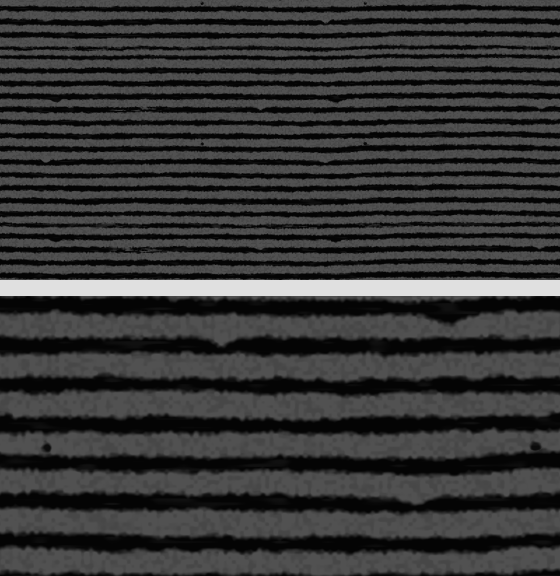
Top, the full canvas; bottom, a detail of the centre.
A Shadertoy shader for this texture:

```glsl
// Rough black ink stripes on grainy grey: 22 horizontal lines per tile.
// Each line is a band with noisy edges; wear, bulges, nicks and specks
// are layered on top. All noise wraps, so the tile has no seams.

const float ROWS = 22.0;
const float HALF_ROWS = 11.0;         // blemishes recur after this many rows
const float ROW_OFFSET = 0.19;        // first line's shift, in rows
const float HALF_WIDTH = 0.205;       // half thickness of a line, in rows
const float EDGE_SOFTNESS = 0.085;
const float EDGE_ROUGHNESS = 0.13;
const float WOBBLE = 0.16;
const vec2 GRAIN_CELLS = vec2(400.0, 200.0);
const vec2 STREAK_CELLS = vec2(70.0, 198.0);
const vec3 INK = vec3(0.016);
const vec3 FADED_INK = vec3(0.085);
const vec3 GREY_DARK = vec3(0.28);
const vec3 GREY_LIGHT = vec3(0.317);

float hash(vec2 p) {
    vec3 q = fract(p.xyx * 0.1031);
    q += dot(q, q.yzx + 33.33);
    return fract((q.x + q.y) * q.z);
}

// Value noise that repeats after "period" cells
float noise(vec2 p, vec2 period) {
    vec2 cell = floor(p);
    vec2 f = p - cell;
    f = f * f * (3.0 - 2.0 * f);
    vec2 a = mod(cell, period);
    vec2 b = mod(cell + 1.0, period);
    return mix(mix(hash(a), hash(vec2(b.x, a.y)), f.x),
               mix(hash(vec2(a.x, b.y)), hash(b), f.x), f.y);
}

// Signed noise along x, different for every whole-number seed
float lineNoise(float x, float cells, float seed) {
    return noise(vec2(x * cells, seed), vec2(cells, 1000.0)) - 0.5;
}

float edgeNoise(float x, float seed) {
    return 0.45 * lineNoise(x, 28.0, seed)
         + 0.55 * lineNoise(x, 96.0, seed + 200.0)
         + 0.40 * lineNoise(x, 260.0, seed + 400.0);
}

float bump(float x, float center, float width) {
    float d = (x - center) / width;
    return exp(-d * d);
}

float isRow(float row, float target) {
    return 1.0 - step(0.5, abs(row - target));
}

// Uneven spacing: lines drift apart slowly, then close up again
float rowShift(float id) {
    float j = mod(id - 4.0, ROWS);
    return -0.21 + 0.028 * j - 0.3 * smoothstep(11.5, 14.5, j);
}

// Signed distance to the line of row k, in rows; s runs downward
float lineDistance(float x, float s, float k) {
    float id = mod(k, ROWS);
    float recurring = mod(id, HALF_ROWS);
    float halfX = fract(2.0 * x);
    float thin = isRow(id, 3.0) + isRow(id, 4.0) + isRow(id, 17.0);
    float halfWidth = HALF_WIDTH - 0.05 * thin + 0.03 * (hash(vec2(id, 71.0)) - 0.5);
    float wander = WOBBLE * (lineNoise(x, 7.0, 900.0) + 0.5 * lineNoise(x, 12.0, id + 800.0));
    float d = s - (k + 0.5 + rowShift(id) + wander);

    float upper = halfWidth + EDGE_ROUGHNESS * edgeNoise(x, id);
    float lower = halfWidth + EDGE_ROUGHNESS * edgeNoise(x, id + 50.0);
    lower += 0.2 * isRow(recurring, 7.0) * bump(halfX, 0.2, 0.016);
    upper -= 0.2 * isRow(recurring, 1.0) * bump(halfX, 0.163, 0.014);
    upper -= 0.22 * isRow(recurring, 8.0) * bump(halfX, 0.93, 0.014);
    return max(-d - upper, d - lower);
}

// How far the ink of a row is scraped away at x
float rowWear(float x, float id) {
    float patchWear = smoothstep(0.19, 0.215, x) * (1.0 - smoothstep(0.26, 0.32, x));
    float faint = isRow(id, 3.0) + isRow(id, 17.0);
    return 0.8 * patchWear * isRow(mod(id, HALF_ROWS), 8.0)
         + 0.5 * faint * (0.6 + lineNoise(x, 9.0, id + 600.0));
}

void mainImage(out vec4 fragColor, in vec2 fragCoord) {
    vec2 uv = fragCoord / iResolution.xy;
    uv.y = 1.0 - uv.y;
    float s = uv.y * ROWS - ROW_OFFSET;
    float soft = max(EDGE_SOFTNESS, 0.7 * ROWS / iResolution.y);

    // Grainy ground and long horizontal streaks
    float grain = noise(uv * GRAIN_CELLS, GRAIN_CELLS);
    float streak = noise(uv * STREAK_CELLS, STREAK_CELLS);
    vec3 ground = mix(GREY_DARK, GREY_LIGHT, smoothstep(0.15, 0.65, grain));

    // Ink lines, including neighbours that stray into this row
    float ink = 0.0;
    for (float n = -1.0; n <= 1.0; n++) {
        float k = floor(s) + n;
        float d = lineDistance(uv.x, s, k) + 0.07 * (grain - 0.5);
        float cover = 1.0 - smoothstep(-soft, soft, d);
        float scraped = rowWear(uv.x, mod(k, ROWS)) * smoothstep(0.4, 0.8, 0.75 * streak + 0.25 * grain);
        ink = max(ink, cover * (1.0 - scraped));
    }

    // Small ink specks on the ground
    for (float i = 0.0; i < 2.0; i++) {
        vec2 speck = vec2(0.361 + 0.291 * i, 0.026);
        vec2 d = (vec2(uv.x, fract(2.0 * uv.y)) - speck) * vec2(2.0, 0.5) * ROWS;
        ink = max(ink, 0.9 * (1.0 - smoothstep(0.06, 0.17, length(d) + 0.08 * (grain - 0.5))));
    }

    vec3 inkColor = mix(INK, FADED_INK, 0.7 * smoothstep(0.65, 1.0, streak));
    fragColor = vec4(mix(ground, inkColor, ink), 1.0);
}
```
